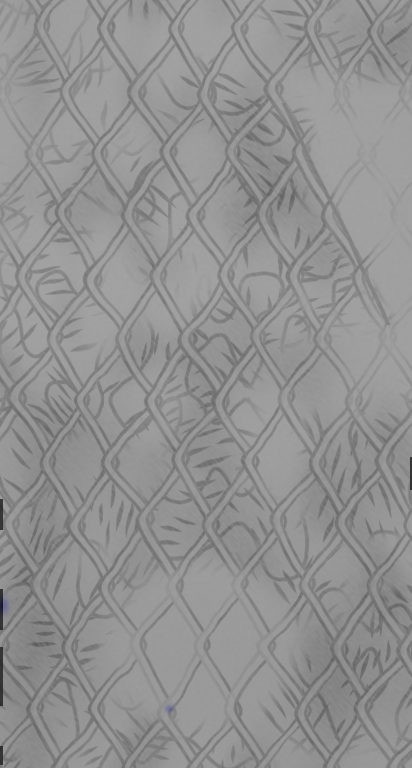
This pattern is drawn by a Shadertoy shader. Its source:

```glsl
// Pencil sketch of a chain-link fence over hatched, smudged shapes on grey paper.

vec2 hash2(vec2 p) {
    vec3 q = fract(p.xyx * vec3(0.1031, 0.1030, 0.0973));
    q += dot(q, q.yzx + 33.33);
    return fract((q.xx + q.yz) * q.zy);
}

float cornerSlope(vec2 cell, vec2 f, vec2 corner) {
    return dot(hash2(cell + corner) * 2.0 - 1.0, f - corner);
}

float gradientNoise(vec2 p) {
    vec2 i = floor(p), f = p - i;
    vec2 s = f * f * f * (f * (f * 6.0 - 15.0) + 10.0);
    return mix(mix(cornerSlope(i, f, vec2(0, 0)), cornerSlope(i, f, vec2(1, 0)), s.x),
               mix(cornerSlope(i, f, vec2(0, 1)), cornerSlope(i, f, vec2(1, 1)), s.x), s.y);
}

float blob(vec2 p, vec2 centre, vec2 radius) {
    vec2 q = (p - centre) / radius;
    return exp(-dot(q, q));
}

float stroke(float d, float halfWidth, float px) {
    return 1.0 - smoothstep(halfWidth - px, halfWidth + px, abs(d));
}

// Short tapered marks, at one angle per mesh cell
float hatch(vec2 p, vec2 cell, float px) {
    vec2 rnd = hash2(cell + 71.0);
    float angle = rnd.x * 3.1416;
    vec2 q = mat2(cos(angle), -sin(angle), sin(angle), cos(angle)) * p;
    q.y += 0.022 * gradientNoise(q * 9.0 + cell);
    float gap = mix(0.022, 0.034, rnd.y);
    float row = floor(q.y / gap);
    float x = q.x / 0.11 + hash2(vec2(row, 5.0) + cell).x;
    vec2 mark = hash2(vec2(row, floor(x)) + cell * 3.0);
    float along = (fract(x) - 0.5) / mix(0.2, 0.48, mark.x);
    float width = 0.0052 * (1.0 - along * along);
    float d = (fract(q.y / gap) - 0.5) * gap;
    return stroke(d, width, px) * step(abs(along), 1.0) * step(0.25, mark.y);
}

void mainImage(out vec4 fragColor, in vec2 fragCoord) {
    float px = 1.0 / iResolution.x;
    vec2 p = vec2(fragCoord.x, iResolution.y - fragCoord.y) * px;
    vec2 wobble = vec2(gradientNoise(p * 6.0), gradientNoise(p * 6.0 + 40.0));
    vec2 w = p + 0.022 * wobble + 0.004 * gradientNoise(p * 27.0);

    // Mesh coordinates: one diamond per unit across and down
    vec2 m = vec2((w.x - 0.171 + 0.063 * (w.y - 0.22)) / 0.163, (w.y - 0.22) / 0.3);
    vec2 cell = floor(vec2(m.x + m.y, m.x - m.y));

    // Bare paper: upper right, lower centre and left margin
    float edge = p.x - 0.69 - 0.47 * (p.y - 0.25);
    float bareRight = smoothstep(0.0, 0.05, edge + 0.03 * wobble.x)
                    * smoothstep(0.14, 0.24, p.y) * (1.0 - smoothstep(0.88, 1.02, p.y));
    bareRight = max(bareRight, blob(p, vec2(0.95, 0.85), vec2(0.17, 0.13)));
    float bareLow = smoothstep(0.35, 0.6, blob(p, vec2(0.49, 1.57), vec2(0.26, 0.23)));
    float bareLeft = blob(p, vec2(0.0, 0.3), vec2(0.09, 0.22));
    float drawn = (1.0 - bareRight) * (1.0 - bareLow) * (1.0 - bareLeft);

    // Soft graphite shading
    float smudge = blob(p, vec2(0.14, 1.10), vec2(0.13, 0.16))
                 + blob(p, vec2(0.89, 1.14), vec2(0.12, 0.13))
                 + blob(p, vec2(0.53, 1.27), vec2(0.16, 0.10))
                 + blob(p, vec2(0.89, 0.08), vec2(0.11, 0.08))
                 + blob(p, vec2(0.57, 0.86), vec2(0.13, 0.09))
                 + blob(p, vec2(0.64, 0.45), vec2(0.13, 0.18))
                 + blob(p, vec2(0.10, 1.60), vec2(0.16, 0.20))
                 + blob(p, vec2(0.88, 1.58), vec2(0.15, 0.20));
    float patches = smoothstep(-0.15, 0.4, gradientNoise(p * vec2(7.0, 5.0) + 9.0));
    float grain = gradientNoise(vec2(p.x + p.y, p.x - p.y) * vec2(35.0, 110.0));
    float shade = drawn * (0.055 * smudge + 0.05 * patches) * (1.0 + 0.5 * grain);

    // Hatching and loose contours behind the fence
    float busy = smoothstep(-0.2, 0.12, gradientNoise(p * 5.0 + 23.0) + 0.18 * smudge);
    float ink = 0.85 * hatch(w, cell, px) * busy * drawn;
    float contour = gradientNoise(w * vec2(8.0, 6.0) + 3.0);
    float slope = max(length(vec2(dFdx(contour), dFdy(contour))) / px, 0.8);
    ink = max(ink, 0.75 * stroke(contour / slope, 0.0045, px) * drawn * busy);

    // Zigzag wires, hooked where neighbours meet, each with two pencilled sides
    float zigzag = asin(0.96 * cos(6.2832 * m.y)) / 1.287;
    float nearest = floor(m.x * 2.0);
    float present = 1.0 - bareRight * mix(0.65, 1.0, smoothstep(-0.1, 0.2, gradientNoise(p * 11.0)));
    present *= 1.0 - 0.7 * bareLeft;
    float wireLight = 0.0;
    for (int i = -1; i <= 1; i++) {
        float n = nearest + float(i);
        float side = mod(n, 2.0) < 0.5 ? -1.0 : 1.0;
        float d = (m.x - 0.5 * n - 0.25 - side * 0.285 * zigzag) * 0.163 * 0.88;
        float pressure = 0.72 + 0.55 * gradientNoise(w * 13.0 + n * 7.0);
        float body = stroke(d, 0.012, px) * present;
        float sides = max(stroke(d - 0.0105, 0.0038, px) * pressure,
                          stroke(d + 0.0105, 0.0042, px) * (pressure + 0.15) * (1.0 - 0.7 * bareLow));
        ink = max(ink * (1.0 - 0.85 * body), sides * present);
        wireLight = max(wireLight, body);
    }

    // Long border stroke along the torn edge of the mesh
    float border = stroke(edge * 0.9 + 0.008 * wobble.y, 0.005, px);
    ink = max(ink, 0.8 * border * step(0.25, p.y) * step(p.y, 0.79));

    // Paper tone, graphite and scan wear
    float paper = 0.628 + 0.018 * gradientNoise(p * 2.3) + 0.012 * gradientNoise(p * 95.0);
    paper -= 0.025 * smoothstep(0.7, 1.87, p.y);
    float tone = paper - shade * (1.0 - 0.5 * wireLight);
    tone -= 0.155 * clamp(ink, 0.0, 1.0) * (0.9 + 0.35 * grain);
    float scuff = step(p.x, 0.007) * step(1.21, p.y) * step(0.0, gradientNoise(vec2(2.0, p.y * 7.0)))
                + step(0.994, p.x) * step(abs(p.y - 1.15), 0.04);
    vec3 colour = vec3(mix(tone, 0.12, 0.8 * min(scuff, 1.0)));
    float blueDab = blob(p, vec2(0.01, 1.47), vec2(0.012, 0.02)) + blob(p, vec2(0.41, 1.72), vec2(0.01));
    colour -= 0.15 * blueDab * vec3(1.0, 1.0, 0.0);
    fragColor = vec4(clamp(colour, 0.0, 1.0), 1.0);
}
```
